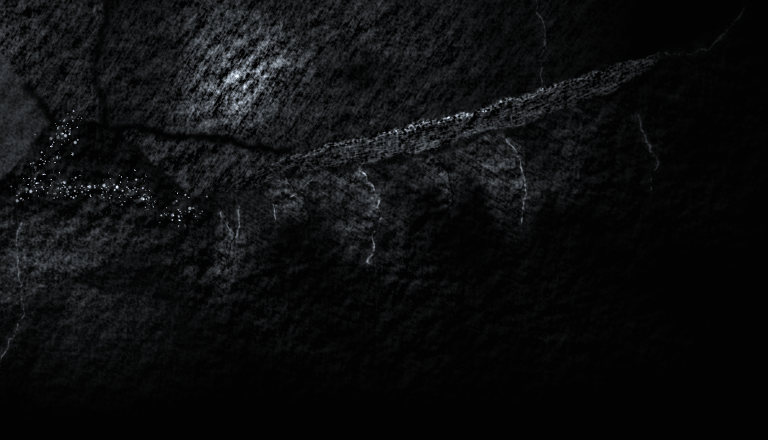
A WebGL 1 fragment shader for this texture:

```glsl
precision highp float;
uniform vec2 u_resolution;

float hash(vec2 c) { return fract(sin(dot(c, vec2(127.1, 311.7))) * 43758.5); }

float corner(vec2 c, vec2 f) {
  float a = 6.2832 * hash(c);
  return dot(vec2(cos(a), sin(a)), f);
}

float noise(vec2 p) {
  vec2 i = floor(p), f = p - i, e = vec2(1, 0);
  vec2 u = f * f * (3. - 2. * f);
  return mix(mix(corner(i, f), corner(i + e, f - e), u.x),
             mix(corner(i + e.yx, f - e.yx), corner(i + 1., f - 1.), u.x), u.y);
}

float fbm(vec2 p) {
  float sum = 0., amp = .6;
  for (int i = 0; i < 5; i++) {
    sum += amp * noise(p);
    p = mat2(1.6, 1.2, -1.2, 1.6) * p + 3.7;
    amp *= .64;
  }
  return sum;
}

// Slope of the rock towards a light at the upper left
float relief(vec2 p) { return fbm(p) - fbm(p + vec2(-.12, .2)); }

float segment(vec2 p, vec2 a, vec2 b) {
  vec2 d = b - a;
  return length(p - a - d * clamp(dot(p - a, d) / dot(d, d), 0., 1.));
}

float path(vec2 p, vec2 a, vec2 b, vec2 c, vec2 d) {
  return min(segment(p, a, b), min(segment(p, b, c), segment(p, c, d)));
}

// Thin bright rim with a faint halo
float rim(vec2 p, vec2 a, vec2 b, vec2 c, vec2 d) {
  float r = path(p, a, b, c, d);
  return exp(-r * r * 2e5) + .25 * exp(-r * 70.);
}

float blob(vec2 p, vec2 c, vec2 size) { vec2 d = (p - c) / size; return exp(-dot(d, d)); }
float cover(float d) { return smoothstep(-.004, .004, d); }
float fade(float a, float b, float x) { return 1. - smoothstep(a, b, x); }

// Soft half plane to the left of the line from a to b
float leftOf(vec2 p, vec2 a, vec2 b) { return cover(dot(p - a, normalize(vec2(a.y - b.y, b.x - a.x)))); }

void main() {
  vec2 p = gl_FragCoord.xy / u_resolution.y;
  vec2 w = p + .014 * vec2(noise(p * 16.), noise(p * 16. + 7.3))
             + .008 * vec2(noise(p * 50.), noise(p * 50. + 4.1));
  float rubble = relief(p * 24.), grit = noise(p * 170.), patches = .5 + fbm(p * 5.);
  float streak = relief(vec2(dot(p, vec2(44, -24)), dot(p, vec2(6, 10))));

  // Rising ridge: centre line and half thickness
  float t = p.x - .682;
  float ridgeY = .634 + .15 * t + .165 * t * t - .25 * max(-t, 0.);
  float halfW = .012 + .023 * smoothstep(.5, .85, p.x) * fade(1.35, 1.53, p.x);
  float r = (w.y - ridgeY) / halfW;
  float span = smoothstep(.47, .53, p.x) * fade(1.46, 1.53, p.x);

  // Rough ground fading to black below and right
  float ground = .04 * smoothstep(.02, .45, p.y) * fade(.75, 1.55, p.x);
  ground += .022 * blob(p, vec2(1.4, .68), vec2(.3, .2)) + .008 * blob(p, vec2(1.3, .23), vec2(.3, .1));
  float tone = ground * patches * max(0., .8 + 6. * rubble + 1.5 * grit);

  // Upper slab with its soft sheen
  float sheen = .11 * blob(p, vec2(.53, .8), vec2(.1, .09)) + .1 * blob(p, vec2(.62, .86), vec2(.42, .25));
  sheen *= 1. - .65 * blob(p, vec2(.83), vec2(.1, .06));
  sheen = mix(.04 + .05 * patches, sheen * (.6 + .8 * patches), cover(w.x - .235)) * fade(.95, 1.2, p.x);
  sheen += .022 * smoothstep(.9, 1.1, p.x) * fade(1.2, 1.5, p.x);
  tone = mix(tone, sheen * max(0., 1. + 2.4 * streak + 2.2 * rubble + 1.2 * grit),
             cover(w.y - max(ridgeY + halfW, .749 - .134 * p.x)));

  // Wedge between the crack and the ridge
  float wedge = leftOf(w, vec2(.66, .65), vec2(.25, .71)) * leftOf(w, vec2(.24, .71), vec2(.46, .51));
  wedge *= cover(w.y - ridgeY) * fade(.58, .66, p.x);
  tone = mix(tone, .075 * max(0., 1. + 2.5 * (rubble + streak) + grit), wedge);

  // Broken faces hanging under the ridge, each brightest at its right edge
  float drop = ridgeY - halfW - w.y;
  float plate = fract((w.x - .816 - .05 * sin(drop * 16.)) / .166);
  plate = (.45 + .75 * plate) * fade(.96, 1., plate);
  float depth = .17 + .06 * sin(p.x * 17.) + .14 * noise(p.xx * 9.);
  float face = cover(drop) * fade(depth * .6, depth + .03, drop);
  face *= smoothstep(.47, .53, p.x) * fade(1.1, 1.45, p.x);
  float fan = relief(vec2((p.x + p.y) * 9., (p.y + p.x * .6) * 40.));
  tone += face * plate * .08 * max(0., 1. + 2. * fan + 2. * rubble + grit) * (.4 + patches);

  // Left stone and lower left facets
  float stone = leftOf(w, vec2(.114, .725), vec2(0, .886)) * leftOf(w, vec2(0, .59), vec2(.114, .725));
  tone = mix(tone, .1 * (1. + rubble + .6 * grit) * (.7 + .6 * patches), stone);
  float shelf = leftOf(w, vec2(.42, .465), vec2(.03, .525)) * leftOf(w, vec2(.17, .37), vec2(.4, .47));
  shelf += .8 * leftOf(w, vec2(.42, .31), vec2(.17, .35)) * leftOf(w, vec2(.17, .35), vec2(.08, .16));
  float lower = blob(p, vec2(.15, .37), vec2(.25, .17)) * cover(.53 - w.y);
  tone += lower * (.025 + .05 * shelf) * max(0., 1. + 1.8 * rubble + grit);

  // Dark cracks
  float crack = path(w, vec2(.25, 1), vec2(.22, .84), vec2(.24, .72), vec2(.47, .51));
  crack = min(crack, path(w, vec2(.06, .8), vec2(.12, .72), vec2(.24, .715), vec2(.66, .655)));
  tone *= .2 + .8 * smoothstep(.001, .016, crack);

  // Fibrous ridge, shadowed below and lit along its crest
  float fibre = relief(vec2(p.x * 20. + p.y * 5., (p.y - ridgeY) * 65.));
  float lit = .05 + .045 * blob(p, vec2(.95, .7), vec2(.35, .2));
  tone = mix(tone, lit * max(0., 1. + 2.4 * fibre + 3. * rubble + 1.5 * grit), fade(.8, 1.1, abs(r)) * span);
  float crest = blob(vec2(p.x, r), vec2(1, .75), vec2(.3, .2)) * span;
  tone += crest * .2 * max(0., .6 + 2. * fibre + 2. * grit);
  tone *= 1.5 - .8 * blob(vec2(r), vec2(-1.1), vec2(.28)) * span;

  // Bright broken rims
  float rims = rim(w, vec2(.816, .62), vec2(.86, .555), vec2(.866, .515), vec2(.838, .405));
  rims += .8 * rim(w, vec2(.702, .598), vec2(.68, .56), vec2(.62, .532), vec2(.63, .495));
  rims += .7 * rim(w, vec2(.53, .56), vec2(.545, .51), vec2(.535, .455), vec2(.5, .52));
  rims += .75 * rim(w, vec2(1.148, .685), vec2(1.19, .61), vec2(1.195, .55), vec2(1.184, .49));
  rims += .4 * rim(w, vec2(1.45, .74), vec2(1.48, .66), vec2(1.495, .63), vec2(1.485, .575));
  rims += .3 * rim(w, vec2(1.22, 1), vec2(1.24, .91), vec2(1.225, .86), vec2(1.23, .8));
  rims += .2 * rim(w, vec2(1.69, .98), vec2(1.62, .9), vec2(1.58, .88), vec2(1.51, .87));
  rims += .5 * rim(w, vec2(.05, .5), vec2(.035, .4), vec2(.05, .29), vec2(0, .17));
  tone += .32 * rims * clamp(.7 + 1.8 * noise(p * 38.) + grit, .1, 1.4);

  // Mineral specks scattered along a bent seam
  float seam = path(p, vec2(.16, .71), vec2(.06, .575), vec2(.24, .59), vec2(.43, .51));
  float density = exp(-seam * seam * 1200.) * clamp(.5 + 2. * fbm(p * 17.), .1, 1.);
  tone += .08 * density * max(0., .7 + 3. * rubble);
  for (int i = 0; i < 3; i++) {
    vec2 q = mat2(.8, .6, -.6, .8) * p * (80. + 45. * float(i)), cell = floor(q);
    vec2 shift = .3 + .4 * vec2(hash(cell + 2.3), hash(cell + 8.1));
    float speck = fade(.1, .45, length(q - cell - shift));
    tone += speck * step(1. - .3 * density - .04 * crest, hash(cell)) * (.2 + .5 * hash(cell + 5.7));
  }
  gl_FragColor = vec4(.006 + max(tone, 0.) * vec3(.93, .99, 1.06), 1);
}
```
